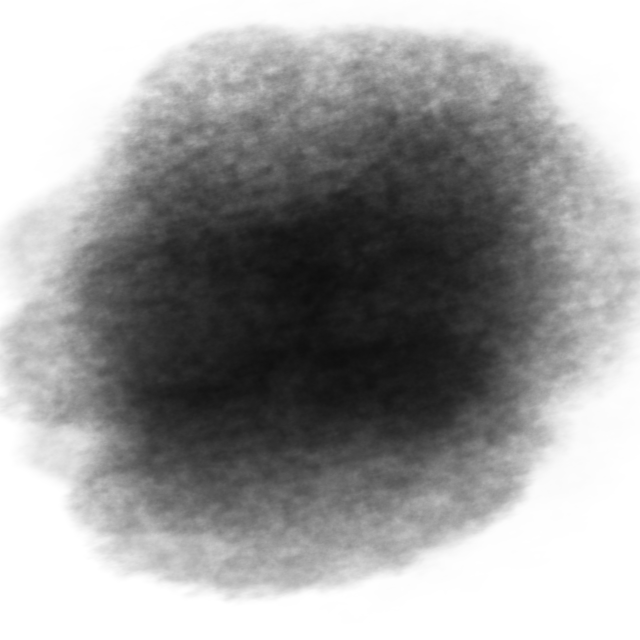
Reproduce this background procedurally as a three.js fragment shader.

```glsl
// A soft black ink cloud on white paper, built from overlapping brush washes.
// Each wash is a tilted, noise-torn ellipse that adds optical density; the
// summed density is mottled with dry-brush grain and turned into a grey tone.

varying vec2 vUv;

float hash(vec2 p) {
  return fract(sin(dot(p, vec2(127.1, 311.7))) * 43758.5453);
}

float noise(vec2 p) {
  vec2 i = floor(p);
  vec2 f = fract(p);
  f = f * f * (3.0 - 2.0 * f);
  return mix(mix(hash(i), hash(i + vec2(1.0, 0.0)), f.x),
             mix(hash(i + vec2(0.0, 1.0)), hash(i + vec2(1.0, 1.0)), f.x), f.y);
}

// Fractal noise centred on zero
float fbm(vec2 p) {
  float sum = 0.0;
  float amp = 0.5;
  for (int i = 0; i < 4; i++) {
    sum += amp * (noise(p) - 0.5);
    p = mat2(0.8, 0.6, -0.6, 0.8) * p * 2.03 + 17.3;
    amp *= 0.55;
  }
  return sum;
}

vec2 rotate(vec2 p, float angle) {
  float c = cos(angle);
  float s = sin(angle);
  return vec2(c * p.x + s * p.y, c * p.y - s * p.x);
}

// Coverage of one brush wash with a ragged, streaky rim
float wash(vec2 p, vec2 center, vec2 radius, float tilt, float softness) {
  vec2 q = rotate(p - center, tilt);
  vec2 seed = center * 53.0;
  vec2 e = abs(q / radius);
  float d = pow(pow(e.x, 2.2) + pow(e.y, 2.2), 1.0 / 2.2);
  d += 0.16 * fbm(q * vec2(8.0, 13.0) + seed);
  d += 0.14 * fbm(q * vec2(20.0, 50.0) + seed) * smoothstep(0.4, 1.0, d);
  return 1.0 - smoothstep(1.0 - softness, 1.0 + softness, d);
}

void main() {
  vec2 p = vUv;
  p += 0.02 * vec2(fbm(vUv * 5.0), fbm(vUv * 5.0 + 41.0));

  // Faint haze around the whole cloud
  float ink = 0.02 * wash(p, vec2(0.54, 0.54), vec2(0.48, 0.44), 0.2, 0.16);
  ink += 0.04 * wash(p, vec2(0.70, 0.76), vec2(0.26, 0.17), -0.4, 0.25);

  // Pale outer washes: top, right, left and bottom
  ink += 0.20 * wash(p, vec2(0.52, 0.74), vec2(0.35, 0.20), 0.06, 0.14);
  ink += 0.14 * wash(p, vec2(0.34, 0.86), vec2(0.14, 0.085), 0.45, 0.14);
  ink += 0.16 * wash(p, vec2(0.69, 0.84), vec2(0.16, 0.10), -0.08, 0.25);
  ink += 0.27 * wash(p, vec2(0.72, 0.57), vec2(0.28, 0.24), 0.35, 0.18);
  ink += 0.28 * wash(p, vec2(0.26, 0.49), vec2(0.27, 0.14), 0.28, 0.13);
  ink += 0.25 * wash(p, vec2(0.49, 0.27), vec2(0.36, 0.18), 0.20, 0.10);
  ink += 0.13 * wash(p, vec2(0.17, 0.66), vec2(0.19, 0.08), 0.42, 0.25);
  ink += 0.13 * wash(p, vec2(0.21, 0.34), vec2(0.17, 0.09), 0.25, 0.18);
  ink += 0.12 * wash(p, vec2(0.25, 0.23), vec2(0.14, 0.07), 0.10, 0.13);

  // Middle tones
  ink += 0.40 * wash(p, vec2(0.50, 0.50), vec2(0.365, 0.35), 0.20, 0.20);
  ink += 0.45 * wash(p, vec2(0.49, 0.53), vec2(0.33, 0.26), 0.12, 0.28);
  ink += 0.23 * wash(p, vec2(0.48, 0.33), vec2(0.28, 0.14), 0.15, 0.28);

  // Dark core, deepening towards the middle
  ink += 0.45 * wash(p, vec2(0.48, 0.50), vec2(0.30, 0.19), 0.18, 0.36);
  ink += 0.40 * wash(p, vec2(0.52, 0.51), vec2(0.23, 0.15), 0.10, 0.60);
  vec2 m = (vUv - vec2(0.51, 0.51)) / vec2(0.15, 0.12);
  ink += 0.28 * exp(-dot(m, m));

  // Dry-brush grain: fine mottling with slanted fibres in the pale upper part
  vec2 g = rotate(vUv, 0.2);
  float upper = smoothstep(0.45, 0.9, vUv.y);
  float mottle = fbm(g * vec2(54.0, 66.0));
  float fibres = fbm(g * vec2(26.0, 90.0) + 9.0);
  float cloud = fbm(g * vec2(11.0, 15.0) + 23.0);
  float grain = mottle * mix(0.85, 1.15, upper) + fibres * mix(0.25, 0.6, upper);
  float strength = min(ink, 0.45) + 0.22 * max(ink - 0.45, 0.0);
  ink += strength * (grain + 0.4 * cloud);

  float tone = exp(-max(ink, 0.0));
  gl_FragColor = vec4(vec3(tone), 1.0);
}
```
